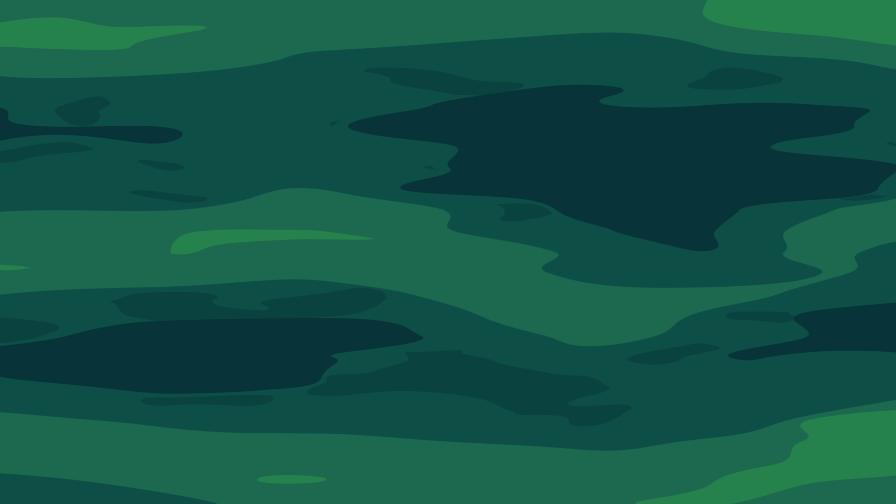
This texture is drawn by a Shadertoy shader. Its source:

```glsl
#define BAND_HEIGHT 0.43
#define POOL_SPACING 1.5
#define POOL_DEPTH 0.6
#define STREAK_SCALE vec2(2.5, 24.0)
#define GENTLE 0.22
#define JAGGED 0.48
#define DARK_LEVEL -0.78
#define MID_LEVEL 0.5
#define BRIGHT_LEVEL 1.16
#define FLECK_LEVEL 0.67

const float TAU = 6.2831853;

const vec3 DEEP_TEAL    = vec3(0.03, 0.20, 0.22);
const vec3 SHADOW_TEAL  = vec3(0.04, 0.26, 0.25);
const vec3 BASE_TEAL    = vec3(0.05, 0.31, 0.28);
const vec3 MID_GREEN    = vec3(0.11, 0.41, 0.31);
const vec3 BRIGHT_GREEN = vec3(0.15, 0.51, 0.30);

// Integer hash of a lattice cell, 0 to 1
float hash(vec2 cell) {
    uvec2 q = uvec2(ivec2(cell)) * uvec2(1597334673u, 3812015801u);
    uint n = q.x ^ q.y;
    n = (n ^ (n >> 15)) * 2246822519u;
    n = (n ^ (n >> 13)) * 3266489917u;
    return float((n ^ (n >> 16)) >> 8) / 16777216.0;
}

// Value noise centred on zero
float noise(vec2 p) {
    vec2 i = floor(p);
    vec2 f = p - i;
    f = f * f * (3.0 - 2.0 * f);
    float low = mix(hash(i), hash(i + vec2(1, 0)), f.x);
    float high = mix(hash(i + vec2(0, 1)), hash(i + vec2(1, 1)), f.x);
    return mix(low, high, f.y) - 0.5;
}

// Horizontal bands with staggered pools; ends are torn sideways
float relief(vec2 p, float tear) {
    float streak = noise(p * STREAK_SCALE + 31.0);
    p.x += tear * streak;
    p.y += 0.2 * noise(p * vec2(1.5, 2.0) + 9.0);

    float bands = cos(TAU * (p.y - 0.07) / BAND_HEIGHT);
    float pools = cos(TAU * (p.x / POOL_SPACING - 0.33))
                * cos(TAU * (0.5 * p.y / BAND_HEIGHT - 0.33));
    float drift = 1.4 * noise(p * vec2(1.6, 4.5) + 17.0)
                + 0.4 * noise(p * vec2(3.5, 9.0) + 53.0);
    return bands - POOL_DEPTH * pools + drift + 0.7 * tear * streak;
}

// Thin slivers that gather around the pools
float flecks(vec2 p, float height) {
    p.x += 0.12 * noise(p * vec2(4.0, 45.0) + 71.0);
    p.y += 0.06 * noise(p * vec2(4.0, 5.0) + 83.0);
    float sliver = noise(p * vec2(6.0, 24.0) + 97.0) + 0.5;
    return sliver - FLECK_LEVEL - max(abs(height + 0.3) - 0.3, 0.0);
}

// Flat fill with a one pixel soft edge
vec3 paint(vec3 under, vec3 over, float field) {
    float edge = 0.6 * fwidth(field) + 1e-5;
    return mix(under, over, smoothstep(-edge, edge, field));
}

void mainImage(out vec4 fragColor, in vec2 fragCoord) {
    vec2 p = fragCoord / iResolution.y;
    float gentle = relief(p, GENTLE);
    float jagged = relief(p, JAGGED);

    // Layers from the base outward
    vec3 color = paint(BASE_TEAL, SHADOW_TEAL, flecks(p, jagged));
    color = paint(color, MID_GREEN, gentle - MID_LEVEL);
    color = paint(color, BRIGHT_GREEN, jagged - BRIGHT_LEVEL);
    color = paint(color, DEEP_TEAL, DARK_LEVEL - jagged);

    fragColor = vec4(color, 1.0);
}
```
